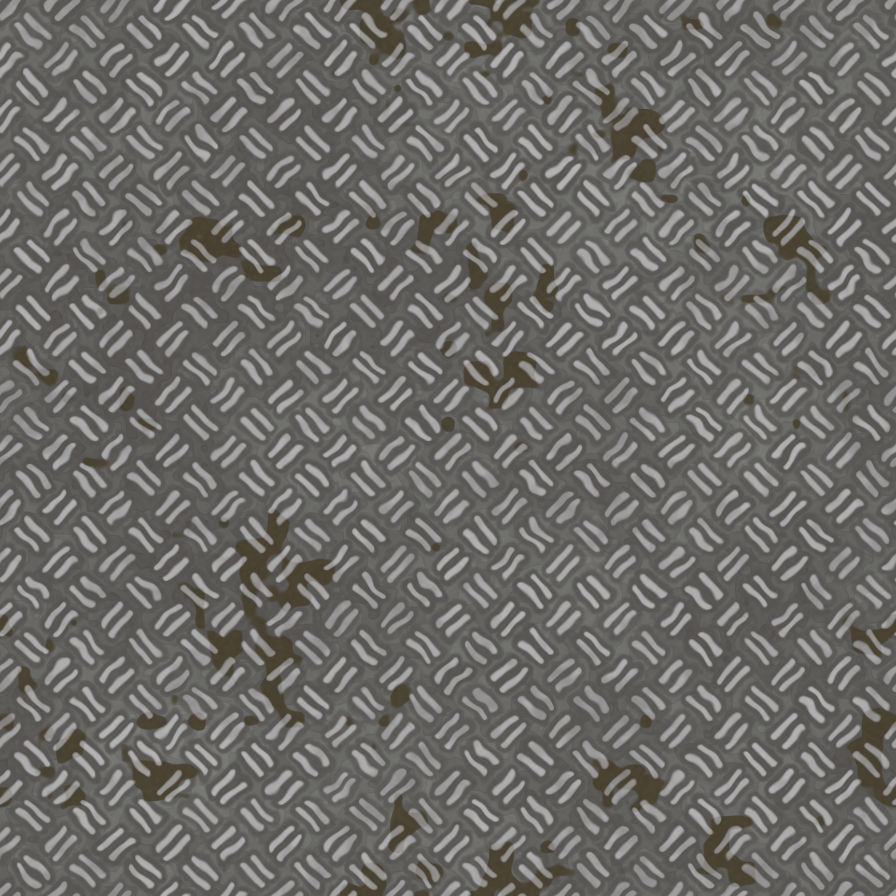
This texture is drawn by a Shadertoy shader. Its source:

```glsl
// Worn steel tread plate: a woven grid of paired diagonal ribs with dirt patches
const float CELLS = 16.0;                         // repeats across and down
const vec2 RISING_CENTER = vec2(0.08, 0.94);      // in cell units
const vec2 FALLING_CENTER = vec2(0.58, 0.44);
const float RIB_HALF_LENGTH = 0.235;
const float RIB_RADIUS = 0.062;
const float RIB_OFFSET = 0.118;

const vec3 SHADOW = vec3(0.34, 0.33, 0.32);
const vec3 STEEL = vec3(0.40, 0.40, 0.39);
const vec3 PALE_STEEL = vec3(0.47, 0.47, 0.46);
const vec3 RIB_EDGE = vec3(0.57, 0.56, 0.56);
const vec3 RIB_TOP = vec3(0.67, 0.67, 0.67);
const vec3 DIRT = vec3(0.28, 0.25, 0.18);

float hash(vec2 p) {
    vec3 q = fract(p.xyx * 0.1031);
    q += dot(q, q.yzx + 33.33);
    return fract((q.x + q.y) * q.z);
}

// Value noise on the unit square that wraps after "period" lattice steps
float noise(vec2 uv, float period, float seed) {
    vec2 p = uv * period;
    vec2 i = floor(p), f = fract(p);
    f = f * f * (3.0 - 2.0 * f);
    vec2 a = mod(i, period) + seed, b = mod(i + 1.0, period) + seed;
    return mix(mix(hash(a), hash(vec2(b.x, a.y)), f.x),
               mix(hash(vec2(a.x, b.y)), hash(b), f.x), f.y);
}

// Broad clouds broken up by finer blotches
float blotches(vec2 uv, float broad, float fine, float seed) {
    return 0.5 * noise(uv, broad, seed)
         + 0.36 * noise(uv, fine, seed + 17.0)
         + 0.14 * noise(uv, fine * 2.0, seed + 31.0);
}

// x: distance to the nearest rib of a pair, y: random value of that pair
vec2 ribPair(vec2 cell, vec2 center, float mirror) {
    vec2 q = cell - center + 0.5;
    vec2 p = fract(q) - 0.5;
    float id = hash(mod(floor(q), CELLS) + 50.0 * mirror + 60.0);
    p.x *= mirror;
    float along = (p.x + p.y) * 0.7071;
    float across = (p.y - p.x) * 0.7071;
    float offset = RIB_OFFSET + 0.02 * (id - 0.5);
    vec2 toRib = vec2(max(abs(along) - RIB_HALF_LENGTH, 0.0), abs(across) - offset);
    return vec2(length(toRib) - RIB_RADIUS, id);
}

// Flat tone steps; x: stepped value, y: thin contour between steps
vec2 contourSteps(float value, float steps) {
    float s = value * steps, f = fract(s);
    float stepped = (floor(s) + smoothstep(0.8, 1.0, f)) / steps;
    return vec2(stepped, smoothstep(0.72, 0.86, f) * smoothstep(1.0, 0.9, f));
}

vec3 steelRamp(float t) {
    vec3 low = mix(SHADOW, STEEL, clamp(t * 2.0, 0.0, 1.0));
    return mix(low, PALE_STEEL, clamp(t * 2.0 - 1.0, 0.0, 1.0));
}

void mainImage(out vec4 fragColor, in vec2 fragCoord) {
    vec2 uv = fragCoord / iResolution.xy;

    // Ribs, bent a little by noise
    vec2 bend = vec2(noise(uv, 64.0, 3.0), noise(uv, 64.0, 91.0)) - 0.5;
    vec2 cell = uv * CELLS + 0.10 * bend;
    vec2 rising = ribPair(cell, RISING_CENTER, 1.0);
    vec2 falling = ribPair(cell, FALLING_CENTER, -1.0);
    vec2 rib = rising.x < falling.x ? rising : falling;

    // Ground: stepped cloudy steel, darker beside the ribs
    float clouds = blotches(uv, 6.0, 48.0, 7.0);
    vec2 steps = contourSteps(clouds * 1.6 - 0.2, 5.0);
    float ragged = 0.05 * (noise(uv, 80.0, 23.0) - 0.5);
    float shade = smoothstep(0.13, 0.05, rib.x + ragged) * mix(0.7, 1.0, rib.y);
    vec3 color = steelRamp(steps.x * (1.0 - 0.9 * shade));
    color -= 0.025 * steps.y * (1.0 - shade);

    // Dirt lies in clustered patches and barely covers the ribs
    float dirt = smoothstep(0.69, 0.72, blotches(uv, 7.0, 36.0, 41.0));
    color = mix(color, DIRT, 0.9 * dirt);

    // Raised metal: soft edge, bright top, uneven wear
    float wear = blotches(uv, 9.0, 56.0, 73.0);
    float edge = smoothstep(0.018, -0.02, rib.x);
    float top = smoothstep(-0.004, -0.038, rib.x);
    vec3 metal = mix(RIB_EDGE, RIB_TOP, top * smoothstep(0.15, 0.5, wear));
    metal *= 0.97 + 0.06 * rib.y + 0.08 * (clouds - 0.5);
    color = mix(color, metal, edge * (1.0 - 0.2 * dirt));

    // Fine grain
    color += 0.02 * (noise(uv, 256.0, 11.0) - 0.5);
    fragColor = vec4(color, 1.0);
}
```
